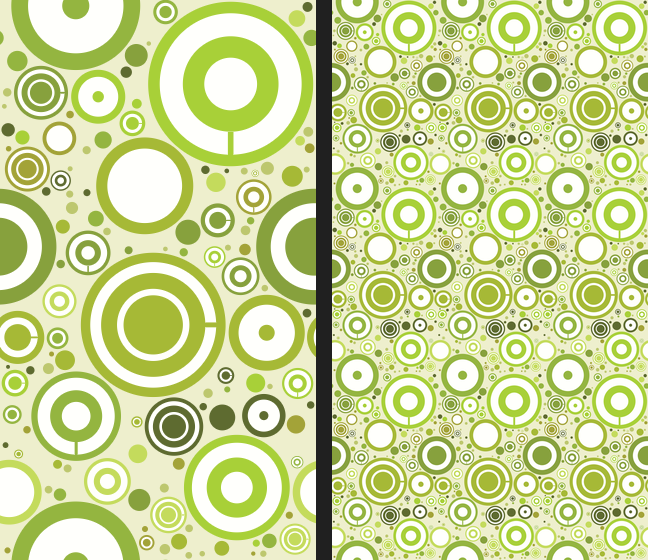
Left, the tile; right, the same tile 3 across and 3 down.
A WebGL 1 fragment shader for this pattern:

```glsl
precision highp float;
// Retro rings and discs in lime and olive, packed snugly on a pale cream ground.
// Large circles follow a wrapping low-discrepancy sequence and shrink to fit;
// two nested wrapping grids fill the gaps with small rings, discs and dots.
uniform vec2 u_resolution;

const vec2 TILE = vec2(9.0, 16.0);       // canvas size in pattern units
const int CIRCLES = 26;                  // large circles
const float LARGEST = 2.35;              // radius of the first circle
const float SHRINK = 0.14;               // how fast later circles get smaller
const float GAP = 0.07;                  // clearance between circles
const float SOLID_BELOW = 0.43;          // small circles are mostly plain discs
const float SPOKE = 0.034;               // half width of a spoke, in radii
const vec2 FIRST_SPOT = vec2(0.73, 0.85);
const vec2 SPREAD = vec2(0.75488, 0.56984); // low-discrepancy step
const vec2 DISC_CELLS = vec2(8.0, 14.0);
const vec2 DOT_CELLS = 2.0 * DISC_CELLS; // dot cells nest in disc cells
const vec2 DISC_SIZES = vec2(0.22, 0.5);
const vec2 DOT_SIZES = vec2(0.06, 0.21);
const float DOT_SHARE = 0.7;

const vec3 CREAM = vec3(0.933, 0.937, 0.805);
const vec3 WHITE = vec3(1.0, 1.0, 0.99);
const vec3 LIME = vec3(0.66, 0.815, 0.22);
const vec3 OLIVE = vec3(0.65, 0.725, 0.21);
const vec3 LEAF = vec3(0.58, 0.71, 0.25);
const vec3 MOSS = vec3(0.53, 0.63, 0.24);
const vec3 PALE = vec3(0.77, 0.86, 0.36);
const vec3 MUSTARD = vec3(0.64, 0.64, 0.22);
const vec3 DARK = vec3(0.37, 0.42, 0.19);
const vec3 SAGE = vec3(0.74, 0.78, 0.43);

vec3 circles[CIRCLES];                   // centre and radius
float pixel;

float coverage(float dist) { return clamp(0.5 - dist / pixel, 0.0, 1.0); }

vec2 wrapDelta(vec2 a, vec2 b) {
  vec2 d = a - b;
  return d - TILE * floor(d / TILE + 0.5);
}

vec3 hash3(vec2 p) {
  vec3 q = fract(vec3(p.xyx) * vec3(0.1031, 0.1030, 0.0973));
  q += dot(q, q.yxz + 33.33);
  return fract((q.xxy + q.yzz) * q.zyx);
}

// Offset from the nearest large circle and the free radius around p.
vec3 roomAt(vec2 p, int placed, float useful) {
  vec3 nearest = vec3(1.0, 0.0, TILE.x);
  for (int j = 0; j < CIRCLES; j++) {
    if (j >= placed || nearest.z < useful) break;
    vec2 d = wrapDelta(p, circles[j].xy);
    float room = length(d) - circles[j].z - GAP;
    if (room < nearest.z) nearest = vec3(d, room);
  }
  return nearest;
}

// A crowded circle is pushed once off its nearest neighbour, then cut to fit.
void packCircles() {
  for (int i = 0; i < CIRCLES; i++) {
    float wanted = LARGEST / (1.0 + SHRINK * float(i));
    vec2 spot = TILE * fract(FIRST_SPOT + SPREAD * float(i));
    vec3 near = roomAt(spot, i, 0.0);
    float room = near.z;
    if (room < wanted) {
      vec2 pushed = spot + normalize(near.xy) * (wanted - room);
      float newRoom = roomAt(pushed, i, room).z;
      if (newRoom > room) { spot = pushed; room = newRoom; }
    }
    circles[i] = vec3(spot, room < DOT_SIZES.x ? -1.0 : min(room, wanted));
  }
}

vec3 inkColor(float k) {
  if (k < 0.5) return LIME;
  if (k < 1.5) return OLIVE;
  if (k < 2.5) return LEAF;
  if (k < 3.5) return MOSS;
  if (k < 4.5) return PALE;
  return k < 5.5 ? MUSTARD : DARK;
}

// Radii where ink and white alternate, from the rim inward; -1 means unused.
vec4 bandEdges(float k) {
  if (k < 0.5) return vec4(0.86, 0.58, 0.32, -1.0);
  if (k < 1.5) return vec4(0.87, 0.72, 0.50, 0.41);
  if (k < 2.5) return vec4(0.74, 0.21, -1.0, -1.0);
  if (k < 3.5) return vec4(0.75, 0.50, -1.0, -1.0);
  if (k < 4.5) return vec4(0.85, 0.57, 0.30, -1.0);
  return vec4(0.77, -1.0, -1.0, -1.0);
}

vec3 paintCircle(vec3 ground, vec2 d, float r, float id) {
  float dist = length(d);
  vec4 e = bandEdges(mod(id, 6.0));
  if (r < SOLID_BELOW && mod(id, 3.0) > 0.5) e = vec4(-1.0);
  float ink = 1.0 - coverage(dist - r * e.x) + coverage(dist - r * e.y)
            - coverage(dist - r * e.z) + coverage(dist - r * e.w);
  // Axis-aligned spoke across the outer white band.
  vec2 axis = mod(id, 2.0) < 0.5 ? vec2(d.x, -d.y) : d.yx;
  if (e.y > 0.4 && mod(id, 5.0) < 2.5 && axis.y > 0.0 && dist > e.y * r)
    ink = max(ink, coverage(abs(axis.x) - SPOKE * r));
  vec3 color = inkColor(mod(id, id < 8.0 ? 4.0 : 7.0));
  return mix(ground, mix(WHITE, color, ink), coverage(dist - r));
}

// Circle kept inside its grid cell, at the roomier of a few jittered spots.
vec3 cellCircle(vec2 cell, vec2 size, float wanted, vec3 obstacle) {
  vec3 best = vec3(0.0);
  for (int k = 0; k < 3; k++) {
    vec2 jitter = hash3(cell + 19.7 * float(k + 1)).xy - 0.5;
    vec2 spot = (cell + 0.5) * size + jitter * (size - 2.0 * wanted - 0.05);
    float room = length(spot - obstacle.xy) - obstacle.z - GAP;
    if (room > best.z) room = min(room, roomAt(spot, CIRCLES, best.z).z);
    if (room > best.z) best = vec3(spot, room);
  }
  return vec3(best.xy, min(best.z, wanted));
}

vec3 paintGaps(vec2 p) {
  vec2 size = TILE / DISC_CELLS, cell = floor(p / size);
  vec3 pick = hash3(cell + 3.1);
  float wanted = mix(DISC_SIZES.x, DISC_SIZES.y, pick.x);
  vec3 disc = cellCircle(cell, size, wanted, vec3(-TILE, 0.0));
  if (disc.z < DOT_SIZES.x) disc.z = -1.0;
  if (length(p - disc.xy) < disc.z + pixel)
    return paintCircle(CREAM, p - disc.xy, disc.z, 8.0 + floor(pick.y * 42.0));

  size = TILE / DOT_CELLS;
  cell = floor(p / size);
  pick = hash3(cell + 57.3);
  if (pick.z > DOT_SHARE) return CREAM;
  wanted = mix(DOT_SIZES.x, DOT_SIZES.y, pick.x);
  vec3 dotCircle = cellCircle(cell + 0.0, size, wanted, disc);
  vec3 color = pick.y < 0.4 ? SAGE : pick.y < 0.65 ? MUSTARD : pick.y < 0.85 ? DARK : LEAF;
  float shown = step(0.05, dotCircle.z);
  return mix(CREAM, color, shown * coverage(length(p - dotCircle.xy) - dotCircle.z));
}

void main() {
  vec2 p = gl_FragCoord.xy / u_resolution * TILE;
  pixel = TILE.x / u_resolution.x;
  packCircles();
  vec3 color = vec3(-1.0);
  for (int i = 0; i < CIRCLES; i++) {
    vec2 d = wrapDelta(p, circles[i].xy);
    if (length(d) < circles[i].z + pixel) {
      color = paintCircle(CREAM, d, circles[i].z, float(i));
      break;
    }
  }
  if (color.x < 0.0) color = paintGaps(p);
  gl_FragColor = vec4(color, 1.0);
}
```
